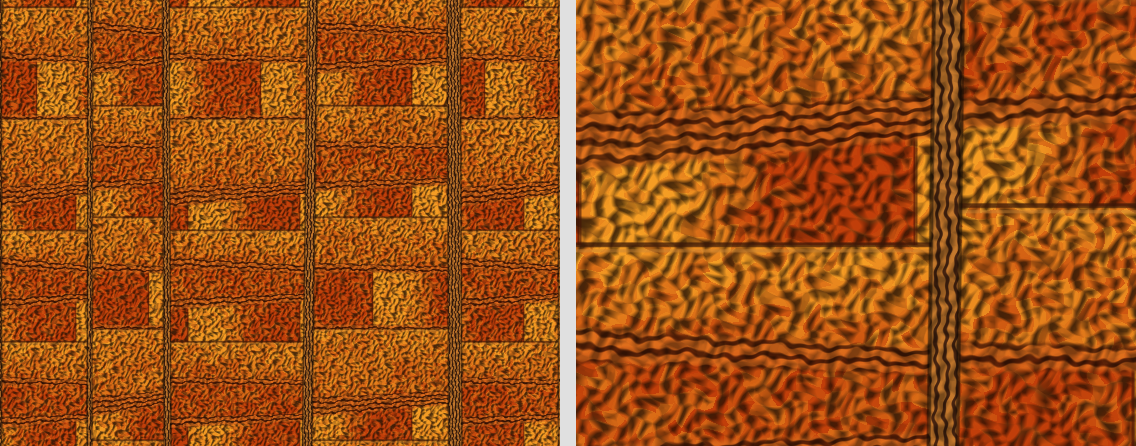
Left, the full canvas; right, a detail of the centre.
A Shadertoy shader for this pattern:

```glsl
// Rusty embossed panels: five uneven columns of stacked slabs split by rippled seams.

vec2 hash22(vec2 p) {
    return fract(sin(vec2(dot(p, vec2(127.1, 311.7)), dot(p, vec2(269.5, 183.3)))) * 4375.85);
}

// Cellular noise: x = distance to the nearest point, y = random value of that point
vec2 cellular(vec2 p) {
    vec2 cell = floor(p), nearest = vec2(9.0, 0.0);
    for (int j = -1; j <= 1; j++)
        for (int i = -1; i <= 1; i++) {
            vec2 id = cell + vec2(i, j);
            vec2 seed = hash22(id);
            float dist = length(id + seed - p);
            if (dist < nearest.x) nearest = vec2(dist, fract(seed.x * 17.0 + seed.y * 5.0));
        }
    return nearest;
}

float band(float d, float halfWidth, float soft) {
    return 1.0 - smoothstep(halfWidth - soft, halfWidth + soft, abs(d));
}

// Dark ripples running along a seam, s along it and d across it
float ripples(float s, float d, float frequency) {
    float wobble = sin(s * 23.0) + 0.7 * sin(s * 57.0 + d * 60.0) + 0.5 * sin(s * 111.0);
    return smoothstep(-0.1, 0.9, sin(d * frequency + wobble));
}

void mainImage(out vec4 fragColor, in vec2 fragCoord) {
    // Five by four tiles, with y running down
    vec2 p = fragCoord / iResolution.xy;
    p = vec2(p.x, 1.0 - p.y) * vec2(5.0, 4.0);
    float px = 4.0 / iResolution.y;

    // Columns: x = position, y = half width of the upright seam, z = lean
    vec3 uprights[6] = vec3[6](
        vec3(0.0, 0.015, 0.0), vec3(0.803, 0.022, -0.002), vec3(1.487, 0.031, 0.004),
        vec3(2.767, 0.043, -0.012), vec3(4.057, 0.060, 0.004), vec3(5.0, 0.015, 0.0));
    int column = 0;
    for (int i = 1; i < 5; i++)
        if (p.x > uprights[i].x + uprights[i].z * (p.y - 2.0)) column = i;
    float left = uprights[column].x;
    float across = (p.x - left) / (uprights[column + 1].x - left) - 0.5;

    // Courses: four kinds in turn, odd columns are shifted by two
    bool odd = column % 2 == 1;
    float v = p.y - (odd ? -0.052 : 0.065);
    int kind = (int(floor(v)) + (odd ? 6 : 4)) % 4;
    float y = fract(v);

    // Seams of each kind: x = height, y = slope, z = half width
    vec3 upper = vec3[4](vec3(0.46, 0.03, 0.035), vec3(0.66, -0.09, 0.075),
                         vec3(0.32, 0.06, 0.045), vec3(0.36, 0.02, 0.032))[kind];
    vec3 lower = vec3[4](vec3(0.985, 0.0, 0.018), vec3(3.0, 0.0, 0.01),
                         vec3(0.63, -0.07, 0.045), vec3(0.70, -0.05, 0.040))[kind];
    float d1 = y - upper.x - upper.y * across;
    float d2 = y - lower.x - lower.y * across;

    // Gold to red tone: top slab, middle slab, then a sawtooth block at the foot
    float saw = fract(p.x - (kind == 0 ? 0.326 : 0.677));
    float footStart = kind < 2 ? d1 : d2;
    float foot = smoothstep(-px, px, footStart);
    float tone = mix(0.78, 0.42, y / upper.x);
    tone = mix(tone, 0.24, smoothstep(-px, px, d1));
    tone = mix(tone, mix(0.95, 0.04, smoothstep(0.2, 0.65, saw)), foot);
    tone += 0.10 * sin(p.x * 5.3 + sin(p.y * 4.1)) * sin(p.y * 6.7 + p.x * 2.0);

    // Embossed grain, lit from the upper left
    vec2 q = mat2(0.9, 0.35, -0.35, 0.9) * p * vec2(25.0, 27.0);
    q += 0.35 * sin(q.yx * 1.7);
    vec2 near = cellular(q + 0.2);
    vec2 far = cellular(q - 0.2);
    float relief = near.x - far.x;
    tone += (near.y - 0.5) * 0.55;

    vec3 color = mix(vec3(0.59, 0.19, 0.03), vec3(0.75, 0.48, 0.11), clamp(tone, 0.0, 1.0));
    color = mix(color, vec3(0.47, 0.25, 0.07), 0.55 * smoothstep(0.5, 0.85, far.x));
    color *= 1.0 + clamp(relief * 1.15, -0.5, 0.28);

    // Thin ledge at the foot of a course and at the end of a block
    float ledge = min(y, 1.0 - y);
    color = mix(color, vec3(0.22, 0.09, 0.03), 0.75 * band(ledge, 0.007, px));
    color = mix(color, vec3(0.80, 0.52, 0.20), 0.5 * band(y - 0.018, 0.005, px));
    color = mix(color, vec3(0.25, 0.07, 0.02), 0.6 * foot * band(min(saw, 1.0 - saw), 0.006, px));

    // Sloping seams with fans of ripples that spread to the left
    float fan = 1.0 - 0.35 * across;
    float lit = 1.0 + 0.6 * clamp(relief, -0.4, 0.4);
    for (int i = 0; i < 2; i++) {
        float d = i == 0 ? d1 : d2;
        float halfWidth = (i == 0 ? upper.z : lower.z) * fan;
        float mask = band(d, halfWidth, 0.012);
        float dark = ripples(p.x, d / fan, 150.0);
        vec3 seam = mix(vec3(0.70, 0.34, 0.09), vec3(0.23, 0.08, 0.02), dark);
        color = mix(color, seam * lit, 0.85 * mask);
    }

    // Upright seams, braided and browner than the slabs
    for (int i = 0; i < 6; i++) {
        float d = p.x - uprights[i].x - uprights[i].z * (p.y - 2.0);
        float mask = band(d, uprights[i].y, 0.006 + px * 0.5);
        float dark = ripples(p.y * 1.3, d, 215.0);
        vec3 seam = mix(vec3(0.62, 0.38, 0.14), vec3(0.22, 0.11, 0.05), dark);
        color = mix(color, seam * lit, mask);
        color *= 1.0 - 0.5 * band(abs(d) - uprights[i].y, 0.006, px);
    }

    fragColor = vec4(color, 1.0);
}
```
